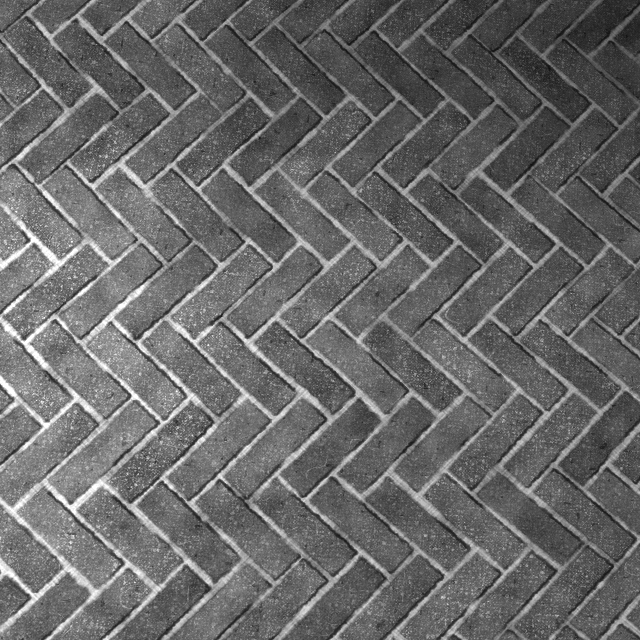
Write a WebGL 1 fragment shader that draws this texture.

```glsl
precision highp float;

uniform vec2 u_resolution;

#define ANCHOR vec2(0.431, 0.5455)  // centre of one brick on the canvas
#define STEP_X 0.0838               // spacing of bricks along a band
#define BAND_Y 0.1194               // height of one band of bricks
#define SHRINK vec2(0.11, 0.21)     // loss of size to the right and upwards
#define GAP 0.095                   // half width of a joint, in brick widths
#define BRICK_TONE 0.365
#define MORTAR_TONE 0.56
#define RIDGE 0.2                   // extra light on the middle of a joint
#define SPECKLE 0.27
#define SHADOW 0.62
#define GLOW_CENTRE vec2(0.0, 0.47)

float hash(vec2 p) {
  vec3 q = fract(vec3(p.xyx) * 0.1031);
  q += dot(q, q.yzx + 33.33);
  return fract((q.x + q.y) * q.z);
}

float noise(vec2 p) {
  vec2 i = floor(p), f = fract(p);
  f = f * f * (3.0 - 2.0 * f);
  return mix(mix(hash(i), hash(i + vec2(1.0, 0.0)), f.x),
             mix(hash(i + vec2(0.0, 1.0)), hash(i + 1.0), f.x), f.y);
}

float fbm(vec2 p) {
  float sum = 0.0, weight = 0.5;
  for (int i = 0; i < 4; i++) {
    sum += weight * noise(p);
    p = mat2(1.6, 1.2, -1.2, 1.6) * p + 7.3;
    weight *= 0.5;
  }
  return sum / 0.9375;
}

// One grain of random size and strength in each cell
float grains(vec2 p, float blur) {
  vec2 cell = floor(p);
  vec2 centre = 0.3 + 0.4 * vec2(hash(cell + 3.0), hash(cell + 57.0));
  float size = 0.04 + 0.28 * pow(hash(cell + 21.0), 2.0);
  float d = length(fract(p) - centre) - size + 0.4 * (noise(p * 4.0) - 0.5);
  return (1.0 - smoothstep(-blur, blur, d)) * hash(cell + 83.0);
}

float roundedBox(vec2 p, vec2 halfSize, float radius) {
  vec2 d = abs(p) - halfSize + radius;
  return length(max(d, 0.0)) + min(max(d.x, d.y), 0.0) - radius;
}

// Canvas position to floor position, one unit per brick width
vec2 floorPlane(vec2 uv) {
  vec2 p = uv - ANCHOR;
  vec2 depth = 1.0 - SHRINK * p;
  vec2 plane = -log(depth) / SHRINK / depth.yx;
  float along = plane.x / STEP_X;
  float across = plane.y / BAND_Y * 1.5;
  return vec2(along + across, along - across) + vec2(1.5, 0.5);
}

// Herringbone of 3:1 bricks: xy = position from the brick centre with x
// along its length, zw = identity of the brick
vec4 herringbone(vec2 p) {
  vec2 cell = floor(p);
  float k = mod(cell.x - cell.y + 0.5, 6.0) - 0.5;
  if (k < 2.5) {
    vec2 corner = cell - vec2(k, 0.0);
    return vec4(p - corner - vec2(1.5, 0.5), corner);
  }
  vec2 corner = cell - vec2(0.0, 5.0 - k);
  return vec4((p - corner - vec2(0.5, 1.5)).yx, corner + 71.0);
}

// Light from the left, fading to the upper right
float lighting(vec2 uv) {
  vec2 d = uv - GLOW_CENTRE;
  float top = smoothstep(0.5, 1.0, uv.y);
  return 1.09 - 0.27 * uv.x - top * (0.15 + 0.2 * uv.x)
       + 0.28 * exp(-8.0 * dot(d, d));
}

void main() {
  vec2 uv = gl_FragCoord.xy / u_resolution;
  float pixel = 1.4142 / (STEP_X * u_resolution.y);
  vec2 p = floorPlane(uv);

  // Slightly bent joints and uneven laying
  vec2 bend = vec2(noise(p * 0.6 + 3.0), noise(p * 0.6 + 41.0)) - 0.5;
  vec4 brick = herringbone(p + bend * 0.06);
  vec2 id = brick.zw + 200.0;
  float pick = hash(id), turn = hash(id + 17.0) - 0.5;
  vec2 q = brick.xy + vec2(-brick.y, brick.x) * turn * 0.03;
  q += (vec2(hash(id + 5.0), hash(id + 9.0)) - 0.5) * 0.05;
  float chips = (fbm(p * 6.0) - 0.5) * 0.07 + (noise(p * 19.0) - 0.5) * 0.03;
  float edge = roundedBox(q, vec2(1.5, 0.5) - GAP, 0.03) + chips;

  // Brick face: own tone, stains, pits, pale grit and scratches
  float stain = fbm(p * 1.7 + pick * 30.0);
  float face = BRICK_TONE + (pick - 0.5) * 0.09 + (stain - 0.5) * 0.22;
  face -= 0.09 * step(0.94, pick);
  face += (noise(p * 23.0) - 0.5) * 0.08 + (noise(p * 41.0) - 0.5) * 0.07;
  float dust = 0.25 + fbm(p * 1.3 + 60.0) * (0.5 + hash(id + 31.0));
  vec2 turned = mat2(0.8, 0.6, -0.6, 0.8) * p;
  float grit = grains(turned * 7.0, 7.0 * pixel)
             + grains(turned * 12.0 + 40.0, 12.0 * pixel)
             + grains(p * 18.0 + 90.0, 18.0 * pixel);
  face += SPECKLE * min(grit, 1.3) * dust;
  face -= 0.12 * smoothstep(0.88, 0.96, noise(turned * 8.0 + 90.0));
  float scratch = 1.0 - smoothstep(0.006, 0.022, abs(noise(turned * 2.3 + 25.0) - 0.5));
  face += 0.12 * scratch * smoothstep(0.62, 0.75, noise(p * 3.1 + 70.0));

  // Sandy mortar, streaked along the joints and dirty in places
  float streak = noise(p * vec2(2.5, 26.0)) + noise(p * vec2(26.0, 2.5) + 50.0) - 1.0;
  float mortar = MORTAR_TONE + RIDGE * smoothstep(0.0, 0.07, edge);
  mortar += streak * 0.16 + (noise(p * 33.0) - 0.5) * 0.1;
  mortar -= 0.2 * smoothstep(0.45, 0.75, fbm(p * 1.1 + 8.0));

  // Thin shadow where a side turns away from the light
  float away = smoothstep(0.2, 0.4, q.y) + 0.7 * smoothstep(1.25, 1.4, q.x);
  float crack = 1.0 - smoothstep(0.005, 0.045 + pixel, abs(edge - 0.01));
  crack *= smoothstep(0.27, 0.57, fbm(p * 1.6 + 33.0)) * (0.2 + 0.8 * min(away, 1.0));

  float tone = mix(face, mortar, smoothstep(-pixel, pixel, edge));
  tone *= (1.0 - SHADOW * crack) * lighting(uv);
  gl_FragColor = vec4(vec3(clamp(tone, 0.0, 1.0)), 1.0);
}
```
